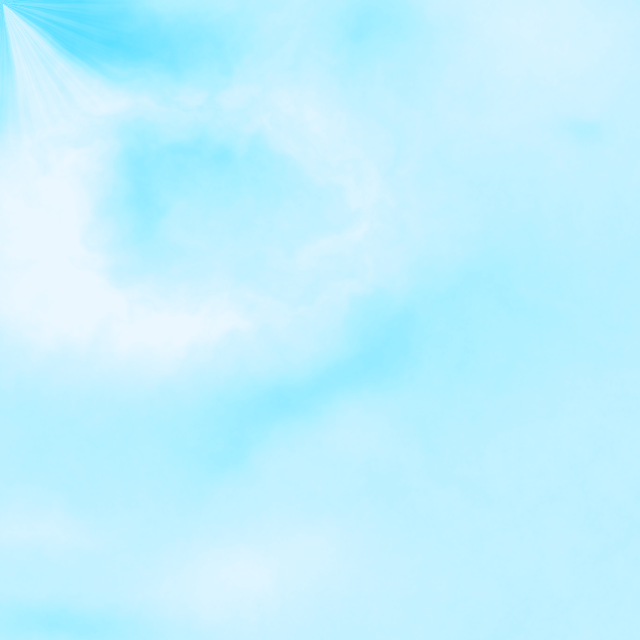
A three.js fragment shader for this texture:

```glsl
// Pale cyan sky with soft white clouds, blue gaps and a fan of rays in the top left corner.
// Soft ellipses and a broken cloud ring are warped by fractal gradient noise and summed
// into one whiteness value, which a colour ramp turns into sky or cloud.

varying vec2 vUv;

const vec3 DEEP_BLUE = vec3(0.34, 0.87, 1.00);
const vec3 CLEAR_SKY = vec3(0.68, 0.94, 1.00);
const vec3 HAZE      = vec3(0.79, 0.945, 1.00);
const vec3 CLOUD     = vec3(0.92, 0.97, 1.00);
const vec2 FAN_ORIGIN = vec2(0.006, 0.994);

vec2 hashGradient(vec2 cell) {
  vec3 h = fract(cell.xyx * vec3(0.1031, 0.1030, 0.0973));
  h += dot(h, h.yzx + 33.33);
  float angle = 6.2832 * fract((h.x + h.y) * h.z);
  return vec2(cos(angle), sin(angle));
}

float gradientNoise(vec2 p) {
  vec2 i = floor(p);
  vec2 f = p - i;
  vec2 u = f * f * f * (f * (f * 6.0 - 15.0) + 10.0);
  vec2 e = vec2(0.0, 1.0);
  float low = mix(dot(hashGradient(i), f),
                  dot(hashGradient(i + e.yx), f - e.yx), u.x);
  float high = mix(dot(hashGradient(i + e.xy), f - e.xy),
                   dot(hashGradient(i + e.yy), f - e.yy), u.x);
  return mix(low, high, u.y);
}

float fbm(vec2 p) {
  float sum = 0.0;
  float gain = 0.6;
  for (int octave = 0; octave < 5; octave++) {
    sum += gain * gradientNoise(p);
    p = mat2(1.6, 1.2, -1.2, 1.6) * p + 7.3;
    gain *= 0.54;
  }
  return sum;
}

// Soft tilted ellipse, 1 at its centre
float puff(vec2 p, vec2 centre, vec2 radius, float tilt) {
  float c = cos(tilt);
  float s = sin(tilt);
  vec2 d = p - centre;
  vec2 q = vec2(c * d.x + s * d.y, c * d.y - s * d.x) / radius;
  return exp(-dot(q, q));
}

// Soft elliptical band, 1 along its middle line
float ring(vec2 p, vec2 centre, vec2 radius, float width) {
  float d = (length((p - centre) / radius) - 1.0) / width;
  return exp(-d * d);
}

float cloudCover(vec2 p, float wisps) {
  float cover = 0.09 * ring(p, vec2(0.31, 0.67), vec2(0.24, 0.18), 0.40) * (1.0 + 1.2 * wisps);
  cover += 0.13 * puff(p, vec2(0.02, 0.64), vec2(0.15, 0.19), 0.0);
  cover += 0.13 * puff(p, vec2(0.23, 0.47), vec2(0.22, 0.08), -0.15);
  cover += 0.09 * puff(p, vec2(0.84, 0.98), vec2(0.17, 0.14), -0.4);
  cover += 0.03 * puff(p, vec2(0.87, 0.72), vec2(0.20, 0.16), 0.0);
  cover += 0.12 * puff(p, vec2(0.38, 0.09), vec2(0.18, 0.08), 0.1);
  cover += 0.08 * puff(p, vec2(0.04, 0.19), vec2(0.11, 0.04), 0.0);
  cover += 0.07 * puff(p, vec2(0.53, 0.33), vec2(0.12, 0.06), 0.5);
  return cover;
}

float blueGaps(vec2 p) {
  float gap = 0.29 * puff(p, vec2(0.21, 0.95), vec2(0.17, 0.07), -0.25);
  gap += 0.15 * puff(p, vec2(0.35, 0.75), vec2(0.11, 0.06), -0.2);
  gap += 0.14 * puff(p, vec2(0.21, 0.71), vec2(0.06, 0.10), 0.0);
  gap += 0.13 * puff(p, vec2(0.49, 0.38), vec2(0.16, 0.04), 0.65);
  gap += 0.12 * puff(p, vec2(0.58, 0.94), vec2(0.07, 0.07), 0.0);
  gap += 0.08 * puff(p, vec2(0.91, 0.79), vec2(0.05, 0.025), 0.0);
  gap += 0.13 * puff(p, vec2(0.11, 0.02), vec2(0.13, 0.04), 0.0);
  gap += 0.09 * puff(p, vec2(0.66, 0.48), vec2(0.34, 0.14), 0.35);
  gap += 0.05 * puff(p, vec2(0.20, 0.34), vec2(0.28, 0.08), 0.0);
  return gap;
}

// Rays from the corner: blue near the top edge, white further down
float cornerFan(vec2 p) {
  vec2 d = vec2(p.x - FAN_ORIGIN.x, FAN_ORIGIN.y - p.y);
  float reach = length(d);
  float angle = atan(d.y, d.x + 0.0001);
  float streak = gradientNoise(vec2(angle * 11.0, reach * 5.0))
               + 0.6 * gradientNoise(vec2(angle * 29.0, reach * 7.0));
  float paleSide = smoothstep(0.52, 0.82, angle) * (1.0 - smoothstep(1.30, 1.60, angle));
  float fade = 1.0 - smoothstep(0.04, 0.28, reach);
  return fade * (mix(-0.20, 0.10, paleSide) + 0.16 * streak);
}

vec3 skyRamp(float whiteness) {
  vec3 colour = mix(DEEP_BLUE, CLEAR_SKY, clamp((whiteness - 0.34) / 0.34, 0.0, 1.0));
  colour = mix(colour, HAZE, clamp((whiteness - 0.68) / 0.11, 0.0, 1.0));
  return mix(colour, CLOUD, clamp((whiteness - 0.79) / 0.16, 0.0, 1.0));
}

void main() {
  vec2 warp = vec2(fbm(vUv * 4.0 + 3.1), fbm(vUv * 4.0 + 19.7));
  vec2 p = vUv + 0.07 * warp;
  float wisps = fbm(vUv * vec2(7.0, 8.0) + 2.0 * warp);
  float tufts = fbm(vUv * 19.0 + 1.5 * warp + 5.0);
  float grain = gradientNoise(vUv * 83.0) + gradientNoise(vUv * 171.0 + 9.0);

  // Detail is strongest in the broken clouds at the upper left
  float broken = puff(vUv, vec2(0.30, 0.76), vec2(0.32, 0.28), 0.0);
  float whiteness = 0.755 + cloudCover(p, wisps) - blueGaps(p);
  whiteness += mix(0.035, 0.12, broken) * wisps + mix(0.022, 0.07, broken) * tufts;
  whiteness += cornerFan(vUv + 0.01 * warp) + 0.011 * grain;

  gl_FragColor = vec4(skyRamp(whiteness), 1.0);
}
```
